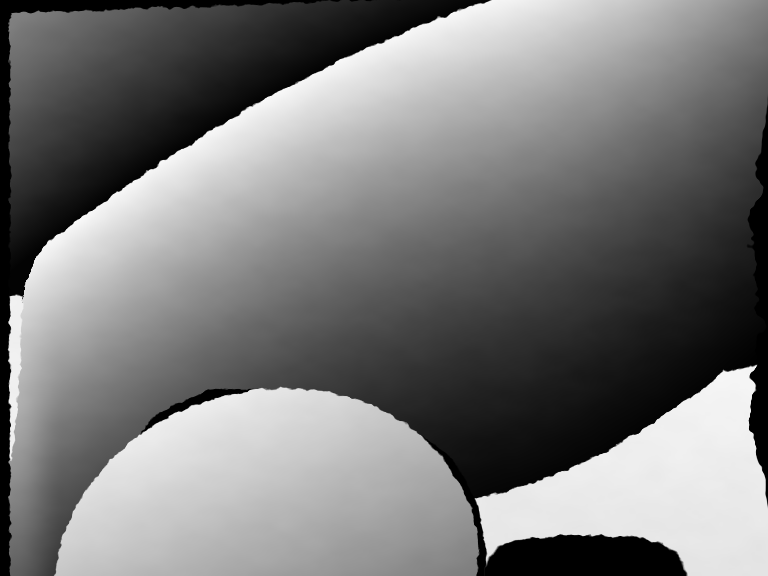
Give the GLSL for this texture map, as a Shadertoy shader.

```glsl
const float ASPECT = 4.0 / 3.0;
const vec2 DOME_RADII = vec2(0.367, 0.326);
const float DOME_CENTER = 0.462;
const float DOME_LEAN = 0.1;
const float SHADOW_WIDTH = 0.019;
const vec2 PIT_CENTER = vec2(1.015, -0.005);
const vec2 PIT_RADII = vec2(0.175, 0.075);
const float LEFT_BORDER = 0.0174;
const float TOP_BORDER = 0.0245;
const float RAGGED = 0.007;
const float GRAIN = 0.025;

float hash(vec2 p) {
    return fract(sin(dot(p, vec2(127.1, 311.7))) * 43758.5453);
}

float noise(vec2 p) {
    vec2 i = floor(p), f = fract(p);
    f = f * f * (3.0 - 2.0 * f);
    return mix(mix(hash(i), hash(i + vec2(1, 0)), f.x),
               mix(hash(i + vec2(0, 1)), hash(i + vec2(1, 1)), f.x), f.y);
}

float fbm(vec2 p) {
    float sum = 0.0, amp = 0.5;
    for (int i = 0; i < 3; i++) {
        sum += amp * noise(p);
        p = p * 2.03 + 7.1;
        amp *= 0.5;
    }
    return sum / 0.875;
}

// Coverage of a shape with signed distance d
float cover(float d) {
    float aa = 0.8 / iResolution.y;
    return smoothstep(aa, -aa, d);
}

// Crest where the depth ramp wraps from black to white
float crestLine(float x) {
    return 0.512 + 0.821 * x - 0.293 * x * x;
}

// Upper edge of the bright floor
float floorLine(float x) {
    float d = x - 0.816;
    return min(0.132 + 0.2 * d + 0.7 * d * d, 0.355 + 0.15 * (x - 1.25));
}

float slopeShade(vec2 p) {
    float bend = max(p.x - 0.85, 0.0);
    float t = max(crestLine(p.x) - p.y, 0.0) + 0.9 * bend * bend;
    t = min(t, 1.16);
    float leftGlow = 0.12 * smoothstep(0.11, 0.03, p.x) * smoothstep(0.5, 0.2, p.y);
    return 0.97 - 1.75 * t + 0.75 * t * t + leftGlow;
}

float backShade(vec2 p) {
    float s = max(p.y - crestLine(p.x), 0.0);
    return 0.01 + 1.3 * s - 0.4 * s * s;
}

float domeDistance(vec2 p) {
    vec2 q = vec2(p.x - DOME_CENTER - DOME_LEAN * p.y, p.y);
    return (length(q / DOME_RADII) - 1.0) * DOME_RADII.y;
}

// Shadow thickness around the dome: a left arc and a right arc
float shadowWidth(vec2 p) {
    float angle = atan(p.y, p.x - 0.49);
    float leftArc = smoothstep(1.62, 1.95, angle) * smoothstep(2.42, 2.2, angle);
    float rightArc = smoothstep(0.95, 0.5, angle);
    return SHADOW_WIDTH * (leftArc + 0.75 * rightArc) - 0.003;
}

// Width of the torn black margin on the right
float tornWidth(vec2 p) {
    float envelope = smoothstep(0.09, 0.28, p.y) * smoothstep(0.89, 0.58, p.y);
    float tear = fbm(vec2(p.x * 25.0, p.y * 30.0)) - 0.5;
    float gap = 0.022 * smoothstep(0.022, 0.0, abs(p.y - 0.37));
    return envelope * (0.022 + 0.055 * tear) - gap - 0.002 * (1.0 - envelope);
}

void mainImage(out vec4 fragColor, in vec2 fragCoord) {
    vec2 p = fragCoord / iResolution.xy * vec2(ASPECT, 1.0);
    vec2 jitter = vec2(fbm(p * 75.0), fbm(p * 75.0 + 31.0)) - 0.5;
    vec2 e = p + RAGGED * 1.4 * jitter;

    // Back plane and sloping surface
    float corner = max(0.075 - e.x, 0.0);
    float crest = crestLine(e.x) - 47.0 * corner * corner;
    float shade = mix(backShade(p), slopeShade(p), cover((e.y - crest) * 0.85));

    // Bright sliver at the left
    float sliverEdge = 0.038 - 0.23 * pow(max(0.48 - e.y, 0.0), 2.0);
    float sliver = max(max(e.x - sliverEdge, e.y - 0.487), 0.2 - e.y);
    shade = mix(shade, 0.94, cover(sliver));

    // Bright floor with its dark pit
    float ground = max((e.y - floorLine(e.x)) * 0.9, 0.7 - e.x);
    shade = mix(shade, 0.89 + 0.2 * p.y, cover(ground));
    vec2 q = abs((e - PIT_CENTER) / PIT_RADII);
    float pit = (pow(pow(q.x, 2.8) + pow(q.y, 2.8), 1.0 / 2.8) - 1.0) * PIT_RADII.y;

    // Dome and its contact shadow
    float dome = domeDistance(e);
    float domeShade = 0.62 + 0.85 * p.y - 0.4 * (p.x - 0.49);
    shade *= 1.0 - cover(dome - shadowWidth(p));
    shade = mix(shade, domeShade, cover(dome));

    // Faint surface grain
    shade += GRAIN * (fbm(p * vec2(22.0, 34.0)) - 0.5) * smoothstep(0.0, 0.1, shade);

    // Black areas without depth
    float border = min(e.x - LEFT_BORDER, 1.0 - e.y - TOP_BORDER + 0.038 * e.x);
    float torn = ASPECT - p.x - tornWidth(p);
    shade *= 1.0 - cover(min(pit, min(border, torn)));

    fragColor = vec4(vec3(clamp(shade, 0.0, 1.0)), 1.0);
}
```
